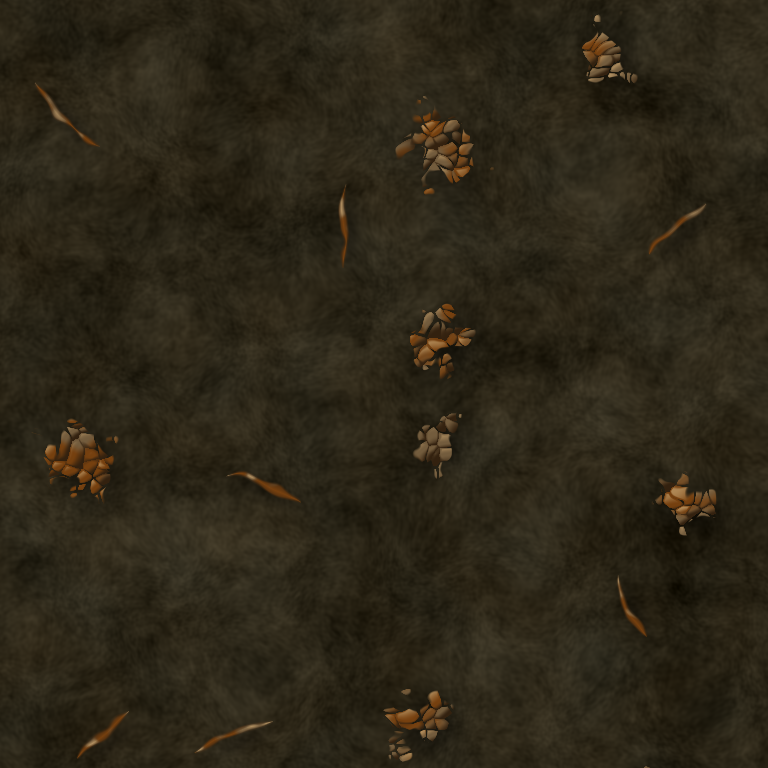
This texture is drawn by a Shadertoy shader. Its source:

```glsl
// Dark, mottled forest soil strewn with pale crumbly clumps and thin rusty twigs.
// The soil sums octaves of gradient noise; debris sits on a jittered grid,
// clumps are broken into Voronoi crumbs and twigs are bent, tapered strokes.

#define GRID 4.0            // debris cells across the canvas
#define DEBRIS_SHARE 0.92   // share of cells holding debris
#define CLUMP_SHARE 0.45    // share of debris that is clumps
#define CLUMP_RADIUS 0.055
#define CRUMB_FREQ 58.0
#define TWIG_HALF 0.058
#define TWIG_WIDTH 0.0062
#define SOIL_CONTRAST 0.17
#define SHADOW 0.38
#define SOFT 0.0022         // edge softness

const vec3 SOIL  = vec3(0.170, 0.148, 0.092);
const vec3 UMBER = vec3(0.20, 0.13, 0.06);
const vec3 RUST  = vec3(0.46, 0.25, 0.06);
const vec3 STRAW = vec3(0.45, 0.36, 0.24);
const vec3 GLINT = vec3(0.76, 0.62, 0.42);

vec2 hash2(vec2 p) {
    vec3 a = fract(p.xyx * vec3(0.1031, 0.1030, 0.0973));
    a += dot(a, a.yzx + 33.33);
    return fract((a.xx + a.yz) * a.zy);
}

float gradientNoise(vec2 p) {
    vec2 i = floor(p), f = fract(p);
    vec2 u = f * f * f * (f * (f * 6.0 - 15.0) + 10.0);
    vec2 e = vec2(0, 1);
    float a = dot(hash2(i) * 2.0 - 1.0, f);
    float b = dot(hash2(i + e.yx) * 2.0 - 1.0, f - e.yx);
    float c = dot(hash2(i + e.xy) * 2.0 - 1.0, f - e.xy);
    float d = dot(hash2(i + e.yy) * 2.0 - 1.0, f - e.yy);
    return mix(mix(a, b, u.x), mix(c, d, u.x), u.y);
}

// Offset from the nearest crumb centre, gap to the next crumb, crumb id
vec4 crumbs(vec2 p) {
    vec2 i = floor(p), offset = vec2(0);
    float near = 9.0, next = 9.0, id = 0.0;
    for (int y = -1; y <= 1; y++)
    for (int x = -1; x <= 1; x++) {
        vec2 cell = i + vec2(x, y), h = hash2(cell + 71.0);
        vec2 r = p - cell - h;
        float d = length(r);
        if (d < near) { next = near; near = d; offset = r; id = fract(h.x * 7.0 + h.y * 13.0); }
        else next = min(next, d);
    }
    return vec4(offset, next - near, id);
}

vec3 soil(vec2 p) {
    vec2 warp = vec2(gradientNoise(p * 9.0 + 3.0), gradientNoise(p * 9.0 + 40.0));
    vec2 q = p + 0.03 * warp;
    float tone = 0.0, amp = 0.5, freq = 5.0;
    for (int k = 0; k < 5; k++) {
        tone += amp * gradientNoise(q * freq + 17.0 * float(k));
        amp *= 0.86;
        freq *= 2.4;
    }
    float warmth = gradientNoise(p * 11.0 + 90.0);
    return SOIL + SOIL_CONTRAST * tone * vec3(1.0, 0.93, 0.78)
         + warmth * vec3(0.014, 0.0, -0.012);
}

void mainImage(out vec4 fragColor, in vec2 fragCoord) {
    vec2 p = fragCoord / iResolution.y;
    float soft = max(SOFT, 1.0 / iResolution.y);
    vec3 col = soil(p);

    // Fields shared by all debris
    float ragged = gradientNoise(p * 34.0 + 5.0);
    float wobble = gradientNoise(p * 24.0 + 60.0);
    float streak = gradientNoise(p * 48.0 + 120.0);
    vec4 crumb = crumbs(p * CRUMB_FREQ + 1.2 * vec2(ragged, wobble));
    float crumbLight = 0.5 + 0.75 * dot(crumb.xy, vec2(-0.5, 0.85)) + 0.55 * (crumb.w - 0.5);
    crumbLight *= 0.45 + 0.55 * smoothstep(0.0, 0.35, crumb.z);

    vec2 home = floor(p * GRID);
    for (int y = -1; y <= 1; y++)
    for (int x = -1; x <= 1; x++) {
        vec2 cell = home + vec2(x, y);
        vec2 kind = hash2(cell + 11.0), look = hash2(cell + 29.0), size = hash2(cell + 53.0);
        if (kind.x > DEBRIS_SHARE) continue;
        vec2 d = p - (cell + 0.15 + 0.7 * hash2(cell + 5.0)) / GRID;
        float angle = look.x * 3.14159, c = cos(angle), s = sin(angle);
        mat2 turn = mat2(c, -s, s, c);
        vec2 q = turn * d, shade = turn * (d - vec2(0.008, -0.010));
        float mask;
        vec3 tint;

        if (kind.y < CLUMP_SHARE) {
            // Clump: ragged patch of rounded crumbs, some of them rusty
            float radius = CLUMP_RADIUS * (0.75 + 0.5 * size.x);
            vec2 squash = vec2(1.0, 1.35);
            float body = 1.0 - length(q * squash) / radius + 1.2 * ragged + 0.5 * streak;
            body -= 0.35 * (1.0 - smoothstep(0.0, 0.25, crumb.z));
            mask = smoothstep(0.0, soft * 60.0, body - 0.22);
            float rusty = smoothstep(0.35, 0.75, look.y * 0.7 + wobble + 0.3 * crumb.w);
            tint = mix(UMBER, mix(STRAW, RUST, rusty), smoothstep(0.05, 0.5, crumbLight));
            tint = mix(tint, GLINT, 0.75 * smoothstep(0.55, 1.1, crumbLight));
            vec2 fall = shade * squash / radius;
            col *= 1.0 - SHADOW * exp(-1.6 * dot(fall, fall));
        } else {
            // Twig: bent stroke with uneven width and bright flecks
            float reach = TWIG_HALF * (0.6 + 0.5 * size.x);
            float u = q.x / reach;
            float across = q.y + (size.y - 0.5) * 0.5 * reach * (u * u - 0.3) + 0.012 * wobble;
            float width = TWIG_WIDTH * (sqrt(max(1.0 - u * u, 0.0)) * (0.8 + 1.3 * ragged) - 0.1);
            mask = smoothstep(soft, -soft, abs(across) - width) * step(abs(u), 1.0);
            float bulge = 1.0 - clamp(abs(across) / max(width, 0.001), 0.0, 1.0);
            float pale = smoothstep(-0.2, 0.3, streak + 0.25 * u + 0.3 * (look.y - 0.5));
            tint = mix(UMBER, mix(RUST, STRAW, pale), 0.4 + 0.6 * bulge);
            tint = mix(tint, GLINT, 0.8 * bulge * smoothstep(0.02, 0.35, streak + 0.1 * u));
            vec2 fall = shade / vec2(reach, 0.016);
            col *= 1.0 - 0.7 * SHADOW * exp(-1.5 * dot(fall, fall));
        }
        col = mix(col, tint, mask);
    }
    fragColor = vec4(clamp(col, 0.0, 1.0), 1.0);
}
```
